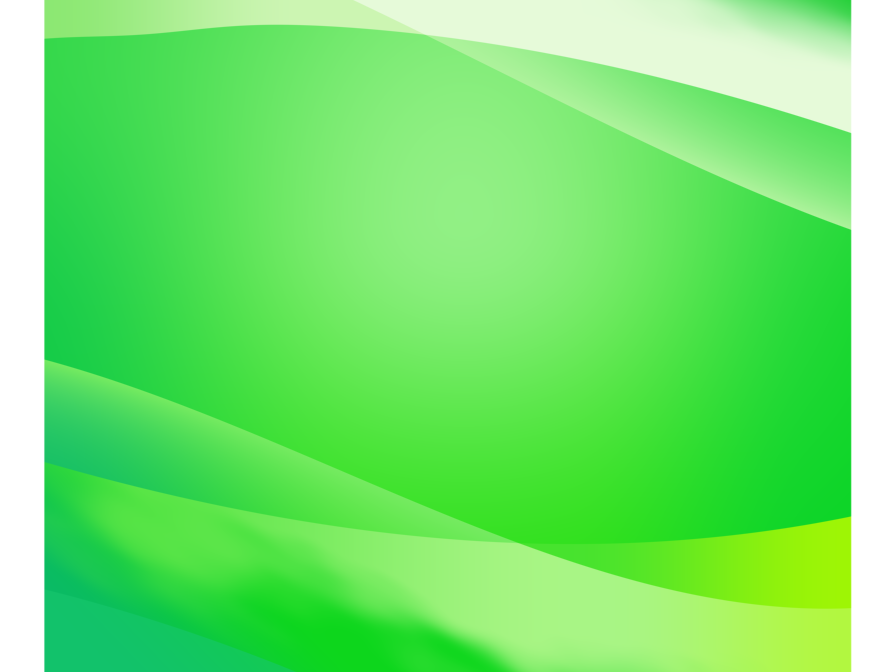
Reproduce this background procedurally as a Shadertoy shader.

```glsl
// Glossy green panel with sweeping translucent waves between white side margins

const vec3 WHITE = vec3(1.0);
const vec3 TEAL  = vec3(0.04, 0.73, 0.40);
const vec3 GREEN = vec3(0.03, 0.83, 0.14);
const vec3 VIVID = vec3(0.13, 0.87, 0.05);
const vec3 SOFT  = vec3(0.57, 0.94, 0.52);
const vec3 PALE  = vec3(0.80, 0.96, 0.70);
const vec3 LIME  = vec3(0.62, 0.96, 0.02);

float hash(vec2 p) {
    return fract(sin(dot(p, vec2(127.1, 311.7))) * 43758.5);
}

float noise(vec2 p) {
    vec2 i = floor(p), f = fract(p);
    f = f * f * (3.0 - 2.0 * f);
    return mix(mix(hash(i), hash(i + vec2(1, 0)), f.x),
               mix(hash(i + vec2(0, 1)), hash(i + vec2(1, 1)), f.x), f.y);
}

// Soft streaks that run along the given angle
float wisps(vec2 p, float angle) {
    float c = cos(angle), s = sin(angle);
    vec2 q = vec2(c * p.x + s * p.y, c * p.y - s * p.x) * vec2(5.0, 13.0);
    float sum = 0.0, weight = 0.6;
    for (int i = 0; i < 3; i++) {
        sum += weight * noise(q);
        q = q * 1.9 + 7.3;
        weight *= 0.45;
    }
    return sum;
}

float cubic(vec4 k, float x) {
    return k.x + x * (k.y + x * (k.z + x * k.w));
}

// Anti-aliased step: 1 where d is positive
float cover(float d, float blur) {
    return smoothstep(-blur, blur, d);
}

// Elliptical bell-shaped light
float glow(vec2 p, vec2 centre, vec2 radius) {
    vec2 d = (p - centre) / radius;
    return exp(-dot(d, d));
}

vec3 backdrop(vec2 p) {
    vec3 base = mix(mix(TEAL, GREEN, 0.55), VIVID, smoothstep(0.0, 0.4, p.x));
    base = mix(base, GREEN, smoothstep(0.65, 0.95, p.x));
    base = mix(base, vec3(0.2, 0.85, 0.27), 0.8 * smoothstep(0.5, 0.95, p.y));
    float reach = p.y > 0.68 ? 0.6 : 0.37;
    return mix(base, SOFT, glow(p, vec2(0.52, 0.68), vec2(0.36, reach)));
}

void mainImage(out vec4 fragColor, in vec2 fragCoord) {
    vec2 uv = fragCoord / iResolution.xy;
    float px = 0.8 / iResolution.y;
    vec2 p = vec2((uv.x - 0.0495) / 0.9005, uv.y);   // panel coordinates
    float x = p.x, y = p.y;

    // Heights of the wave edges
    float crest = cubic(vec4(0.946, 0.163, -0.360, 0.053), x)
                - 0.012 * exp(-pow((x - 0.12) / 0.11, 2.0));
    float slope = cubic(vec4(0.658, 0.43, 0.38, -0.29), 1.0 - x);
    float fall  = cubic(vec4(0.465, -0.324, -0.515, 0.469), x);
    float bowl  = cubic(vec4(0.3125, -0.346, 0.203, 0.062), x);
    float foot  = cubic(vec4(0.123, -0.30, -0.30, 0.0), x);

    float aboveCrest = cover(y - crest, px);
    float aboveSlope = cover(y - slope, px);
    float belowFall  = cover(fall - y, px);
    float belowBowl  = cover(bowl - y, px);
    float belowFoot  = cover(foot - y, px);

    vec3 col = backdrop(p);

    // Upper ribbon, brightest along its lower edge
    float ribbonFade = exp(-max(y - slope, 0.0) * 7.0 * smoothstep(0.3, 1.0, x));
    vec3 ribbon = mix(GREEN, vec3(0.68, 0.95, 0.61), 0.15 + 0.85 * ribbonFade);
    col = mix(col, ribbon, aboveSlope);

    // Top wave: pale left, near white middle, deep green right corner
    vec3 top = mix(vec3(0.55, 0.91, 0.45), PALE, smoothstep(0.0, 0.32, x));
    vec3 bright = mix(top, vec3(0.90, 0.98, 0.85), aboveSlope);
    float corner = smoothstep(0.08, 0.23, y - crest + 0.09 * (wisps(p, -0.45) - 0.5))
                 * smoothstep(0.68, 0.92, x + 0.15 * (y - 0.9));
    bright = mix(bright, vec3(0.08, 0.80, 0.17), corner);
    col = mix(col, bright, aboveCrest);

    // Falling wave, light at its edge and teal towards the left
    float fallFade = exp(-max(fall - y, 0.0) * mix(13.0, 5.0, smoothstep(0.0, 0.5, x)));
    vec3 fallTint = mix(mix(TEAL, VIVID, smoothstep(0.0, 0.45, x)),
                        vec3(0.46, 0.92, 0.38), fallFade);
    col = mix(col, fallTint, belowFall);

    // Bowl wave: lime on the right, cloudy streaks elsewhere
    vec3 limeSide = mix(vec3(0.28, 0.89, 0.18), LIME, smoothstep(0.65, 1.0, x));
    float streak = wisps(p, -0.6) - 0.48;
    float depth = bowl - y;
    float light = smoothstep(0.2, 0.0, depth - 0.28 * (x - 0.25) + 0.22 * streak);
    vec3 deep = mix(TEAL, vec3(0.05, 0.84, 0.11), smoothstep(0.0, 0.32, x + 0.8 * (y - 0.1)));
    vec3 cloud = mix(vec3(0.36, 0.90, 0.28), vec3(0.66, 0.96, 0.52), smoothstep(0.1, 0.65, x));
    cloud = mix(cloud, vec3(0.70, 0.97, 0.25), smoothstep(0.7, 1.0, x));
    vec3 bowlTint = mix(limeSide, mix(deep, cloud, light), belowFall);
    col = mix(col, bowlTint, belowBowl);

    // Faint foot wave in the lower left corner
    col = mix(col, vec3(0.09, 0.78, 0.43), 0.6 * belowFoot);

    // White side margins
    float panel = cover(x, px) * cover(1.0 - x, px);
    fragColor = vec4(mix(WHITE, col, panel), 1.0);
}
```
